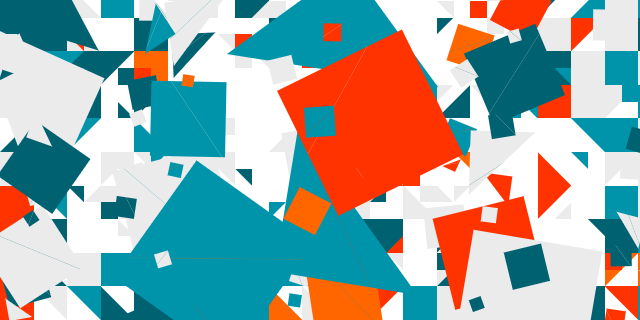
Give the GLSL for this background, as a WebGL 2 fragment shader.

```glsl
#version 300 es
precision highp float;

uniform vec2 u_resolution;
out vec4 fragColor;

const float QUARTER_TURN = 1.570796;
const vec3 WHITE = vec3(1.0);
const vec3 GRAY = vec3(0.92);
const vec3 TEAL = vec3(0.0, 0.58, 0.67);
const vec3 DARK_TEAL = vec3(0.0, 0.38, 0.44);
const vec3 RED = vec3(1.0, 0.2, 0.0);
const vec3 ORANGE = vec3(1.0, 0.4, 0.0);

float hash(vec2 p) {
    return fract(sin(dot(p, vec2(127.1, 311.7))) * 43758.5453);
}

vec2 rotate(vec2 p, float angle) {
    float c = cos(angle), s = sin(angle);
    return vec2(c * p.x - s * p.y, s * p.x + c * p.y);
}

// Weighted colour choice for t in 0..1
vec3 palette(float t) {
    if (t < 0.35) return GRAY;
    if (t < 0.58) return TEAL;
    if (t < 0.81) return DARK_TEAL;
    return t < 0.92 ? RED : ORANGE;
}

// Square of half side s, or the right triangle filling half of it
float shapeDistance(vec2 p, float s, bool isTriangle) {
    vec2 d = abs(p) - s;
    float square = max(d.x, d.y);
    return isTriangle ? max(square, (p.x + p.y) * 0.7071) : square;
}

float coverage(float dist, float pixel) {
    return clamp(0.5 - dist / pixel, 0.0, 1.0);
}

// Grid of squares and half squares, each present with the given chance
vec3 paintTiles(vec3 color, vec2 p, float size, float chance, float seed, float pixel) {
    vec2 cell = floor(p / size);
    vec2 key = cell + seed;
    if (hash(key) > chance) return color;
    float turns = floor(hash(key + 17.3) * 4.0);
    vec2 local = rotate(p - (cell + 0.5) * size, turns * QUARTER_TURN);
    float dist = shapeDistance(local, 0.5 * (size + pixel), hash(key + 31.7) < 0.55);
    return mix(color, palette(hash(key + 53.9)), coverage(dist, pixel));
}

// Turned squares and triangles, spread evenly, some with a fine scratch
vec3 paintScatter(vec3 color, vec2 p, float aspect, int count, vec2 sizeRange,
                  float triangleShare, float seed, float pixel) {
    for (int i = 0; i < count; i++) {
        float id = float(i) + seed;
        vec2 center = fract(0.5 + id * vec2(0.7549, 0.5698)) * vec2(aspect, 1.0);
        float h = hash(vec2(id, 2.0));
        float size = mix(sizeRange.x, sizeRange.y, h * h);
        float turns = floor(hash(vec2(id, 3.0)) * 4.0);
        float tilt = (hash(vec2(id, 4.0)) - 0.5) * 1.3;
        vec2 local = rotate(p - center, turns * QUARTER_TURN + tilt);
        bool isTriangle = hash(vec2(id, 5.0)) < triangleShare;
        float fill = coverage(shapeDistance(local, size, isTriangle), pixel);
        float tone = fract(float(i) * 0.618);
        color = mix(color, palette(tone), fill);

        float offset = (hash(vec2(id, 6.0)) - 0.7) * size;
        float scratch = abs(local.x + 0.7 * local.y - offset) - 0.0008;
        float strength = 0.35 * step(0.4, hash(vec2(id, 7.0)));
        color = mix(color, palette(fract(tone + 0.45)), fill * strength * coverage(scratch, pixel));
    }
    return color;
}

void main() {
    float pixel = 1.0 / u_resolution.y;
    float aspect = u_resolution.x * pixel;
    vec2 p = gl_FragCoord.xy * pixel;

    // Tiles crowd the sides and the bottom, judged per cell
    float tileSize = 0.105;
    vec2 tileCenter = (floor(p / tileSize) + 0.5) * tileSize;
    float side = abs(2.0 * tileCenter.x / aspect - 1.0);
    float crowding = smoothstep(0.5, 0.9, max(side, 1.0 - 1.3 * tileCenter.y));

    vec3 color = WHITE;
    color = paintTiles(color, p, tileSize, mix(0.22, 0.92, crowding), 0.0, pixel);
    color = paintTiles(color, p, 0.5 * tileSize, 0.1, 71.0, pixel);

    // Fragments below, large pieces, then small fragments on top
    color = paintScatter(color, p, aspect, 28, vec2(0.03, 0.075), 0.35, 40.0, pixel);
    color = paintScatter(color, p, aspect, 18, vec2(0.1, 0.25), 0.45, 0.0, pixel);
    color = paintScatter(color, p, aspect, 28, vec2(0.018, 0.06), 0.35, 90.0, pixel);

    fragColor = vec4(color, 1.0);
}
```
